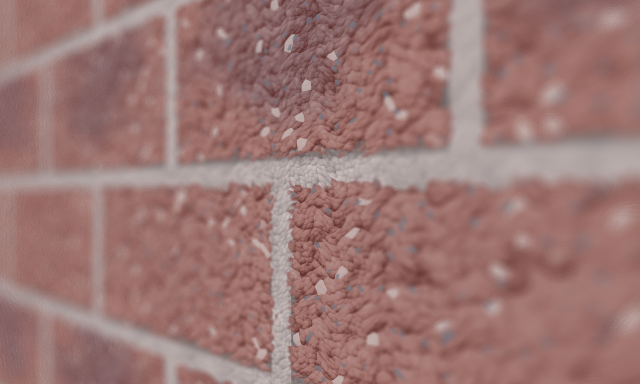
This texture is drawn by a Shadertoy shader. Its source:

```glsl
// A rough brick wall receding to the left, seen through a shallow depth of field.
// Each pixel averages a spiral of lens samples; every sample is projected onto the
// wall, split into half-bonded bricks and shaded with three sizes of cellular grain.

#define LENS_SAMPLES 28
#define FOCUS_X 0.49      // sharp column, in canvas widths
#define BLUR 0.037        // blur radius gained per width away from focus
#define VANISH_X 0.414    // distance of the vanishing point beyond the left edge
#define BED 0.066         // half thickness of bed joints, in courses
#define HEAD 0.035        // half thickness of head joints, in bricks
#define BRICK_ASPECT 1.6  // grain stretch along a brick
#define CLAY vec3(0.64, 0.45, 0.425)
#define STAIN vec3(0.51, 0.375, 0.385)
#define DEEP vec3(0.36, 0.17, 0.16)
#define PALE vec3(0.74, 0.62, 0.61)
#define MORTAR vec3(0.70, 0.655, 0.65)

vec3 hash3(vec2 p) {
    vec3 a = fract(p.xyx * vec3(0.1031, 0.1030, 0.0973));
    a += dot(a, a.yxz + 33.33);
    return fract((a.xxy + a.yzz) * a.zyx);
}

// Cellular noise: x = top-lit pebble tone around zero, y = random id of the pebble
vec2 pebbles(vec2 p) {
    vec2 cell = floor(p), nearest = vec2(0.0);
    float best = 9.0, id = 0.0;
    for (int j = -1; j <= 1; j++)
    for (int i = -1; i <= 1; i++) {
        vec2 c = cell + vec2(i, j);
        vec3 h = hash3(c);
        vec2 away = p - c - h.xy;
        float d = dot(away, away);
        if (d < best) { best = d; nearest = away; id = h.z; }
    }
    float tone = 0.6 * (id - 0.5) + dot(nearest, vec2(-0.35, 0.8)) + 0.8 * (0.42 - sqrt(best));
    return vec2(tone, id);
}

// Canvas position to wall position: x in bricks, y in courses
vec2 project(vec2 p) {
    float nearness = p.x + VANISH_X;
    return vec2(-1.69 / nearness - 0.02, (p.y - 0.316 - 0.04 * p.x) / (0.4 * nearness));
}

vec3 wallColor(vec2 wall, float radius) {
    // Half-bond layout
    float oddCourse = mod(floor(wall.y) + 1.0, 2.0);
    vec2 inBrick = fract(vec2(wall.x + 0.5 * oddCourse, wall.y));
    vec2 q = inBrick - 0.5;

    // Grain, with small sizes fading as the blur grows
    vec2 g = wall * vec2(BRICK_ASPECT, 1.0);
    g += 0.02 * sin(g.yx * 17.0) + 0.008 * sin(g.yx * 41.0 + 2.0);
    vec2 coarse = pebbles(g * 9.0);
    vec2 medium = pebbles(g * 23.0 + 7.3);
    vec2 fine = pebbles(g * 47.0 + 31.7);
    float keepMedium = exp(-45.0 * radius), keepFine = exp(-140.0 * radius);
    float relief = 0.38 * coarse.x + 0.65 * keepMedium * medium.x + 0.5 * keepFine * fine.x;

    // Ragged brick outline
    vec2 inset = 0.5 - abs(q) - vec2(HEAD, BED);
    float edge = min(inset.x * BRICK_ASPECT, inset.y);
    edge += 0.025 * coarse.x + 0.03 * keepMedium * medium.x;
    float brickMask = smoothstep(-0.012, 0.012, edge);

    // Fired clay with a purple heart on alternate courses
    float drift = 0.07 * sin(g.x * 7.0 + 2.0 * sin(g.y * 5.0)) + 0.05 * sin(g.y * 13.0 + g.x * 4.0);
    float heart = 1.0 - smoothstep(0.12, 0.5, length((q - vec2(0.0, 0.14)) * vec2(1.0, 0.85)) + drift);
    vec3 brick = mix(CLAY, STAIN, heart * mix(0.12, 0.95, oddCourse));
    brick = mix(brick, DEEP, clamp(-1.1 * relief, 0.0, 0.9));
    brick = mix(brick, PALE, clamp(0.8 * relief, 0.0, 0.8));
    brick = mix(brick, DEEP, 0.3 * (1.0 - smoothstep(0.0, 0.035, edge)));

    // Scattered pale and blue-grey grit
    brick = mix(brick, vec3(0.78, 0.73, 0.72), 0.75 * smoothstep(0.955, 0.965, medium.y));
    brick = mix(brick, vec3(0.43, 0.45, 0.50), 0.7 * smoothstep(0.965, 0.975, fine.y));

    // Sandy mortar, shaded under the brick above
    float underBrick = smoothstep(BED - 0.04, BED, inBrick.y) * step(inBrick.y, 0.5);
    underBrick *= step(HEAD, 0.5 - abs(q.x));
    vec3 mortar = MORTAR * (1.0 + 0.08 * coarse.x + 0.22 * keepFine * fine.x);
    mortar *= 1.0 - 0.28 * underBrick;
    return mix(mortar, brick, brickMask);
}

void mainImage(out vec4 fragColor, in vec2 fragCoord) {
    vec2 p = fragCoord / iResolution.x;
    float radius = BLUR * max(abs(p.x - FOCUS_X) - 0.03, 0.0) + 0.0008;

    // Golden-angle spiral over the lens disc
    vec3 sum = vec3(0.0);
    for (int i = 0; i < LENS_SAMPLES; i++) {
        float n = float(i) + 0.5, angle = 2.39996 * n;
        vec2 lens = sqrt(n / float(LENS_SAMPLES)) * vec2(cos(angle), sin(angle));
        sum += wallColor(project(p + radius * lens), radius);
    }
    fragColor = vec4(sum / float(LENS_SAMPLES), 1.0);
}
```
